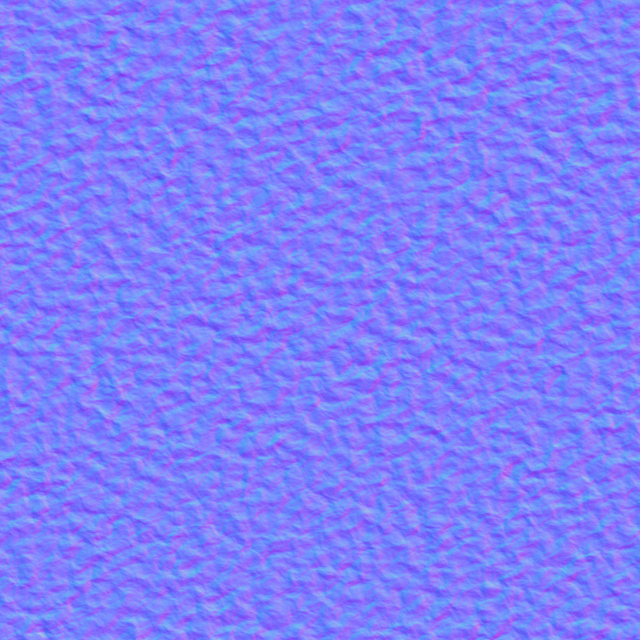
A Shadertoy shader for this texture map:

```glsl
#define BASE_FREQ 43.0     // coarsest bumps across the canvas
#define OCTAVES 4
#define LACUNARITY 1.93
#define ROUGHNESS 0.66     // slope kept from one octave to the next
#define RELIEF 0.188       // overall steepness
#define GRAIN_ANGLE 0.22   // direction of the long axis, radians
#define GRAIN_STRETCH vec2(0.84, 1.06)
#define WARP 0.22          // bending of the bumps, in coarse cells
#define PATCH_FREQ 11.0    // calmer and rougher regions
#define PATCH_DEPTH 0.35
#define SAMPLE_STEP 0.0010 // half width of the slope filter
#define FLAT_COLOR vec3(0.496, 0.498, 0.493)

mat2 rotation(float angle) {
    float c = cos(angle), s = sin(angle);
    return mat2(c, s, -s, c);
}

// Unit gradient for a lattice cell, from an integer hash
vec2 cellGradient(ivec2 cell) {
    uvec2 u = uvec2(cell);
    uint h = u.x * 1597u ^ u.y * 51749u;
    h = (h ^ (h >> 15)) * 73471u;
    h = (h ^ (h >> 13)) * 90821u;
    h ^= h >> 16;
    float angle = 6.28319 * float(h & 65535u) / 65536.0;
    return vec2(cos(angle), sin(angle));
}

float gradientNoise(vec2 p) {
    vec2 corner = floor(p), f = p - corner;
    ivec2 i = ivec2(corner);
    vec2 w = f * f * f * (f * (f * 6.0 - 15.0) + 10.0);
    float a = dot(cellGradient(i), f);
    float b = dot(cellGradient(i + ivec2(1, 0)), f - vec2(1, 0));
    float c = dot(cellGradient(i + ivec2(0, 1)), f - vec2(0, 1));
    float d = dot(cellGradient(i + ivec2(1, 1)), f - vec2(1, 1));
    return mix(mix(a, b, w.x), mix(c, d, w.x), w.y);
}

// Warped, slightly stretched fractal surface
float surfaceHeight(vec2 uv) {
    vec2 p = rotation(-GRAIN_ANGLE) * uv * GRAIN_STRETCH * BASE_FREQ;
    vec2 bend = vec2(gradientNoise(p + 41.3), gradientNoise(p - 87.7));
    p += WARP * bend;

    float height = 0.0, slope = 1.0, freq = BASE_FREQ;
    mat2 turn = rotation(0.65);
    // Each octave is stretched along the same axis, on a turned lattice
    for (int i = 0; i < OCTAVES; i++) {
        height += gradientNoise(p) * slope / freq;
        p = turn * p * LACUNARITY + 17.37;
        freq *= LACUNARITY;
        slope *= ROUGHNESS;
    }
    return height;
}

void mainImage(out vec4 fragColor, in vec2 fragCoord) {
    vec2 uv = fragCoord / iResolution.y;

    // Slope by central differences
    vec2 e = vec2(SAMPLE_STEP, 0.0);
    vec2 slope = vec2(surfaceHeight(uv + e.xy) - surfaceHeight(uv - e.xy),
                      surfaceHeight(uv + e.yx) - surfaceHeight(uv - e.yx));
    slope /= 2.0 * SAMPLE_STEP;

    // Regional variation of the steepness
    slope *= RELIEF * (1.0 + PATCH_DEPTH * gradientNoise(uv * PATCH_FREQ + 5.7));

    // Tangent-space normal packed into colour
    vec3 normal = normalize(vec3(-slope, 1.0));
    fragColor = vec4(FLAT_COLOR + 0.5 * normal, 1.0);
}
```
